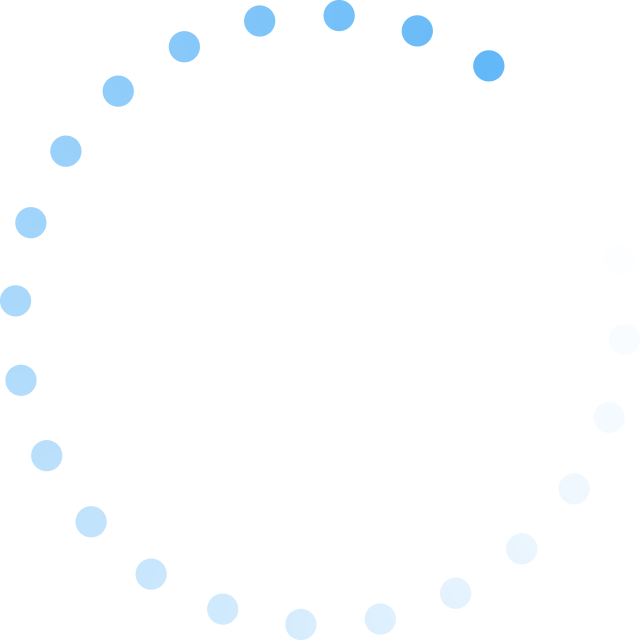
A WebGL 2 fragment shader for this background:

```glsl
#version 300 es
precision highp float;

uniform vec2 u_resolution;
out vec4 fragColor;

const float TAU = 6.2831853;
const float DOT_SLOTS = 24.0;
const float START_ANGLE = 0.9844;
const float RING_RADIUS = 0.4767;
const float DOT_RADIUS = 0.0244;
const float FADE_SLOTS = 22.0;
const float FADE_POWER = 1.35;
const vec3 BACKGROUND = vec3(1.0);
const vec3 DOT_COLOR = vec3(0.385, 0.72, 0.972);

// Counterclockwise slot position, with the first dot at zero
float ringSlot(vec2 p) {
    float stepAngle = TAU / DOT_SLOTS;
    float turn = mod(atan(p.y, p.x) - START_ANGLE + 0.5 * stepAngle, TAU);
    return turn / stepAngle - 0.5;
}

// Signed distance to the dot at the centre of a slot
float dotDistance(vec2 p, float index) {
    float angle = START_ANGLE + index * TAU / DOT_SLOTS;
    vec2 center = RING_RADIUS * vec2(cos(angle), sin(angle));
    return length(p - center) - DOT_RADIUS;
}

void main() {
    float canvasSize = min(u_resolution.x, u_resolution.y);
    vec2 p = (gl_FragCoord.xy - 0.5 * u_resolution) / canvasSize;
    float slot = ringSlot(p);
    float distanceToDot = dotDistance(p, floor(slot + 0.5));

    // Antialiased coverage across one pixel
    float coverage = clamp(0.5 - distanceToDot * canvasSize, 0.0, 1.0);

    // Opacity falls smoothly around the ring
    float remaining = clamp(1.0 - slot / FADE_SLOTS, 0.0, 1.0);
    float opacity = pow(remaining, FADE_POWER);
    fragColor = vec4(mix(BACKGROUND, DOT_COLOR, coverage * opacity), 1.0);
}
```
